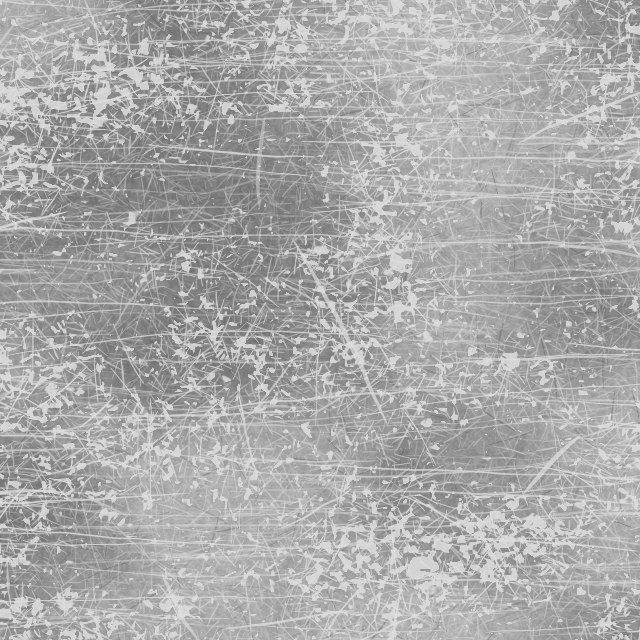
A WebGL 1 fragment shader for this texture:

```glsl
precision highp float;
// Worn grey sheet metal covered in crossing pale scratches, chips and fine streaks.
uniform vec2 u_resolution;

const vec3 DARK_METAL = vec3(0.49);
const vec3 LIGHT_METAL = vec3(0.69);
const vec3 SCRATCH_COLOR = vec3(0.87);
const vec3 GOUGE_COLOR = vec3(0.40);
const float ANY_ANGLE = 3.14159;
const float NEAR_LEVEL = 0.18;
const float GRAIN_AMOUNT = 0.13;
const float CHIP_LEVEL = 0.69;
const float STREAK_STRENGTH = 0.40;
const float WOBBLE = 0.004;

vec4 hash4(vec2 p) {
  vec4 q = fract(p.xyxy * vec4(0.1031, 0.1030, 0.0973, 0.1099));
  q += dot(q, q.wzxy + 33.33);
  return fract((q.xxyz + q.yzzw) * q.zywx);
}

float noise(vec2 p) {
  vec2 i = floor(p);
  vec2 f = fract(p);
  f = f * f * (3.0 - 2.0 * f);
  float low = mix(hash4(i).x, hash4(i + vec2(1.0, 0.0)).x, f.x);
  float high = mix(hash4(i + vec2(0.0, 1.0)).x, hash4(i + 1.0).x, f.x);
  return mix(low, high, f.y);
}

float fbm(vec2 p) {
  float sum = 0.0;
  float gain = 0.5;
  for (int i = 0; i < 5; i++) {
    sum += gain * noise(p);
    p = mat2(1.6, 1.2, -1.2, 1.6) * p + 17.3;
    gain *= 0.5;
  }
  return sum / 0.97;
}

// Tapered, slightly bent strokes, two per grid cell; reach is the half length.
float scratches(vec2 p, vec2 cells, float spread, float reach, float width,
                float density, float seed) {
  float pixel = 0.7 / u_resolution.y;
  vec2 home = floor(p * cells);
  float cover = 0.0;
  for (int y = -1; y <= 1; y++) {
    for (int x = -1; x <= 1; x++) {
      for (int k = 0; k < 2; k++) {
        vec2 cell = home + vec2(float(x), float(y));
        vec2 key = cell + seed + 71.7 * float(k);
        vec4 place = hash4(key);
        vec4 form = hash4(key + 213.4);
        float angle = (place.z - 0.5) * spread;
        float halfLength = reach * mix(0.3, 1.0, form.x);
        vec2 axis = vec2(cos(angle), sin(angle));
        vec2 d = p - (cell + place.xy) / cells;
        float along = dot(d, axis) / halfLength;
        float bend = (form.y - 0.5) * 0.15 * halfLength * along * along;
        float across = abs(dot(d, vec2(-axis.y, axis.x)) - bend);
        float taper = 1.0 - along * along;
        float w = width * mix(0.5, 1.5, form.z) * sqrt(max(taper, 0.0));
        float line = 1.0 - smoothstep(max(w - pixel, 0.0), w + pixel, across);
        line *= smoothstep(0.0, 0.15, taper) * step(place.w, density);
        cover = max(cover, line * mix(0.3, 1.0, form.w));
      }
    }
  }
  return cover;
}

// Dense hairlines drawn out along x.
float streaks(vec2 p, float seed) {
  float hair = noise(p * vec2(7.0, 300.0) + seed);
  float group = noise(p * vec2(4.0, 24.0) + seed + 31.0);
  return smoothstep(0.62, 0.95, hair) * smoothstep(0.3, 0.8, group);
}

// Ragged flakes, gathered where the wear is high.
float chips(vec2 p, float wear) {
  vec2 q = p + 0.012 * vec2(noise(p * 60.0), noise(p * 60.0 + 40.0));
  float flake = 0.65 * noise(q * vec2(95.0, 130.0)) + 0.35 * noise(q * 250.0 + 9.0);
  float level = CHIP_LEVEL - 0.55 * (wear - 0.5);
  return smoothstep(level - 0.03, level + 0.06, flake);
}

float layerOver(float under, float top) {
  return 1.0 - (1.0 - under) * (1.0 - clamp(top, 0.0, 1.0));
}

void main() {
  vec2 uv = gl_FragCoord.xy / u_resolution.y;
  vec2 p = uv + WOBBLE * (vec2(noise(uv * 28.0), noise(uv * 28.0 + 50.0)) - 0.5);
  float cloud = smoothstep(0.2, 0.8, fbm(uv * vec2(3.0, 4.0) + 4.0));
  float wear = fbm(uv * vec2(5.0, 7.0) + 23.0);
  float fade = mix(0.55, 1.15, smoothstep(0.3, 0.65, wear));

  // Clouded metal with fine grain and dark gouges
  vec3 color = mix(DARK_METAL, LIGHT_METAL, cloud);
  color += GRAIN_AMOUNT * (0.5 * noise(uv * 330.0) + 0.5 * noise(uv * 120.0 + 6.0) - 0.5);
  float gouge = scratches(p, vec2(24.0), ANY_ANGLE, 0.040, 0.0010, 0.4, 700.0);
  color = mix(color, GOUGE_COLOR, 0.5 * gouge);

  // Pale marks, from hairlines up to broad strokes
  float marks = STREAK_STRENGTH * streaks(p + vec2(0.0, 0.05 * p.x), 3.0);
  marks = layerOver(marks, 0.65 * fade * scratches(p, vec2(55.0), ANY_ANGLE, 0.018, 0.0009, 0.8, 100.0));
  marks = layerOver(marks, 0.80 * fade * scratches(p, vec2(30.0), ANY_ANGLE, 0.032, 0.0010, 0.8, 200.0));
  marks = layerOver(marks, 0.85 * fade * scratches(p, vec2(13.0), ANY_ANGLE, 0.075, 0.0011, 0.8, 300.0));
  marks = layerOver(marks, 0.85 * scratches(p, vec2(3.0, 26.0), NEAR_LEVEL, 0.32, 0.0012, 0.8, 400.0));
  marks = layerOver(marks, 0.90 * scratches(p, vec2(5.0), ANY_ANGLE, 0.19, 0.0025, 0.35, 500.0));
  marks = layerOver(marks, 0.85 * chips(p, wear));

  gl_FragColor = vec4(mix(color, SCRATCH_COLOR, marks), 1.0);
}
```
